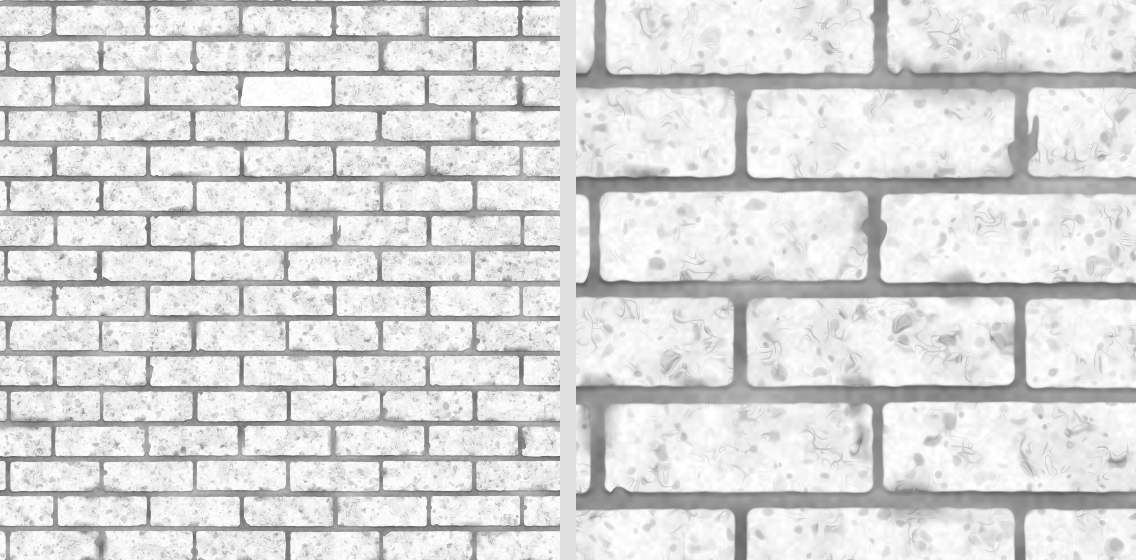
Left: the whole. Right: its middle third, enlarged.
Reproduce this texture map procedurally as a WebGL 2 fragment shader.

```glsl
#version 300 es
precision highp float;
// Seamless whitewashed brick wall: 6 x 16 running bond with grey mortar.
// Rounded-box distances, roughened by periodic noise, cut out the bricks;
// cellular pits, contour-line crinkles and stains weather their faces.

uniform vec2 u_resolution;
out vec4 outColor;

// Layout: lengths are fractions of the canvas
const vec2  GRID = vec2(6.0, 16.0);
const vec2  HALF_BRICK = vec2(0.0797, 0.0264);
const float CORNER = 0.0055;
const float EVEN_SHIFT = 0.583;      // in brick widths
const float ODD_SHIFT = 0.075;
const float TOP_SHIFT = 0.10;        // in row heights
const float ROW_JITTER = 0.03;
const float BRICK_JITTER = 0.002;
const float TILT = 0.010;
const float EDGE_ROUGHNESS = 0.0012;
const float CHIP_DEPTH = 0.007;
const vec2  SMOOTH_BRICK = vec2(2.0, 2.0);  // column, row of the freshly painted brick

// Tones
const float PAINT = 1.02;
const float MORTAR = 0.605;
const float MORTAR_VARIATION = 0.26;
const float JOINT_SHADOW = 0.13;
const float MOTTLE = 0.055;
const float CRINKLE = 0.16;
const float GRAIN = 0.085;
const float STAIN = 0.28;
const vec2  PIT_TONE = vec2(0.26, 0.22);    // large, small

vec2 hash2(vec2 p) {
    vec3 h = fract(p.xyx * vec3(0.1031, 0.1030, 0.0973));
    h += dot(h, h.yzx + 33.33);
    return fract((h.xx + h.yz) * h.zy);
}

// Value noise that repeats once per canvas, with n cells each way
float noise(vec2 p, vec2 n) {
    p *= n;
    vec2 i = floor(p), f = fract(p);
    f = f * f * (3.0 - 2.0 * f);
    float a = hash2(mod(i, n) + n).x;
    float b = hash2(mod(i + vec2(1, 0), n) + n).x;
    float c = hash2(mod(i + vec2(0, 1), n) + n).x;
    float d = hash2(mod(i + vec2(1, 1), n) + n).x;
    return mix(mix(a, b, f.x), mix(c, d, f.x), f.y);
}

// Scattered round pits with soft sides, at most one per cell
float pits(vec2 p, float n, float density) {
    p *= n;
    vec2 i = floor(p);
    float dark = 0.0;
    for (int y = -1; y <= 1; y++)
    for (int x = -1; x <= 1; x++) {
        vec2 cell = i + vec2(x, y);
        vec2 id = mod(cell, n) + n;
        vec2 kind = hash2(id + 17.0);
        float radius = mix(0.18, 0.42, kind.y);
        float dist = length(p - cell - hash2(id));
        float disc = 1.0 - smoothstep(radius * 0.35, radius, dist);
        float rim = 1.0 - smoothstep(0.0, 0.12, abs(dist - radius * 0.8));
        float strength = step(kind.x, density) * mix(0.3, 1.0, hash2(id + 41.0).x);
        dark = max(dark, strength * (0.7 * disc + 0.3 * rim));
    }
    return dark;
}

float roundBox(vec2 p, vec2 halfSize, float radius) {
    vec2 q = abs(p) - halfSize + radius;
    return length(max(q, 0.0)) + min(max(q.x, q.y), 0.0) - radius;
}

// Thin broken lines along the level curves of noise
float crinkles(vec2 p, float n) {
    float contour = abs(fract(noise(p, vec2(n)) * 2.5) - 0.5);
    return 1.0 - smoothstep(0.02, 0.2, contour);
}

float brickFace(vec2 p, float d, float wear) {
    vec2 warp = vec2(noise(p, vec2(120)), noise(p + 0.37, vec2(120))) - 0.5;
    vec2 w = p + warp * 0.010;
    float patches = smoothstep(0.3, 0.8, noise(w, vec2(58)));
    float broken = smoothstep(0.3, 0.75, noise(p, vec2(150)));
    float lines = max(crinkles(w, 104.0), 0.7 * crinkles(w + 0.21, 150.0));
    float crinkle = lines * broken * (0.2 + 0.8 * patches);
    float grain = 0.6 * noise(p, vec2(370)) + 0.4 * noise(p, vec2(230));
    float pitted = PIT_TONE.x * pits(p + warp * 0.007, 68.0, 0.22)
                 + PIT_TONE.y * pits(p + warp * 0.005, 124.0, 0.22);
    float stain = smoothstep(0.70, 0.95, noise(w, vec2(32))) * smoothstep(-0.012, 0.0, d);
    float rim = smoothstep(-0.0018, 0.0, d);
    float dirt = MOTTLE * patches + CRINKLE * crinkle + pitted + STAIN * stain;
    return PAINT - wear * dirt - GRAIN * grain * mix(0.4, 1.0, wear) - 0.06 * rim;
}

float mortarTone(vec2 p, vec2 local, float d) {
    float smear = noise(p, vec2(16, 48)) - 0.5;
    float grit = noise(p, vec2(230)) - 0.5;
    float below = smoothstep(0.022, 0.027, local.y);
    float underBrick = below * (1.0 - smoothstep(0.0005, 0.004, d));
    float headJoint = smoothstep(-0.002, 0.002, abs(local.x) - HALF_BRICK.x)
                    * (1.0 - smoothstep(0.022, 0.029, abs(local.y)));
    return MORTAR + MORTAR_VARIATION * smear + 0.07 * grit
         - JOINT_SHADOW * underBrick - 0.05 * headJoint;
}

void main() {
    vec2 uv = gl_FragCoord.xy / u_resolution;
    vec2 p = vec2(uv.x, 1.0 - uv.y);

    // Running bond, rows counted from the top
    float rowPos = p.y * GRID.y - TOP_SHIFT;
    float row = mod(floor(rowPos), GRID.y);
    float shift = mix(EVEN_SHIFT, ODD_SHIFT, mod(row, 2.0));
    shift += (hash2(vec2(row, 7.0)).x - 0.5) * ROW_JITTER;
    float colPos = p.x * GRID.x - shift;
    vec2 id = vec2(mod(floor(colPos), GRID.x), row);
    vec2 local = (fract(vec2(colPos, rowPos)) - 0.5) / GRID;

    // Each brick is nudged, tilted and worn a little differently
    vec2 kind = hash2(id + 53.0);
    vec2 q = local + (hash2(id + 11.0) - 0.5) * BRICK_JITTER;
    q.y += q.x * (kind.x - 0.5) * TILT;
    float fresh = 1.0 - step(0.5, distance(id, SMOOTH_BRICK));
    q.x += fresh * 0.16 * q.y * step(q.x, 0.0);
    float wear = mix(mix(0.85, 1.15, kind.y), 0.18, fresh);

    // Outline: slight roughness everywhere, chips only near the ends
    float d = roundBox(q, HALF_BRICK, CORNER);
    d += (noise(p, vec2(130)) - 0.5) * EDGE_ROUGHNESS;
    float nearEnd = smoothstep(0.060, 0.076, abs(q.x)) * (1.0 - fresh);
    d += nearEnd * smoothstep(0.74, 1.0, noise(p, vec2(64))) * CHIP_DEPTH;

    float soft = max(0.0007, 0.5 / u_resolution.y);
    float brick = 1.0 - smoothstep(-soft, soft, d);
    float tone = mix(mortarTone(p, local, d), brickFace(p, d, wear), brick);
    outColor = vec4(vec3(clamp(tone, 0.0, 1.0)), 1.0);
}
```
